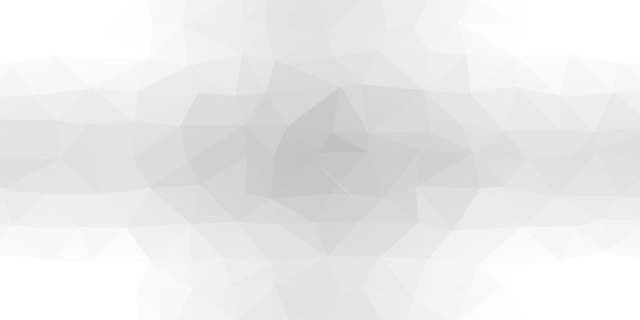
Write a WebGL 2 fragment shader that draws this background.

```glsl
#version 300 es
precision highp float;
// Pale low-poly background: two soft grey bands crossing at a darker centre.

uniform vec2 u_resolution;
out vec4 outColor;

// Lengths are in canvas heights.
const vec2 CENTER = vec2(1.0, 0.505);       // where the bands cross
const vec2 BAND_REACH = vec2(0.595, 0.318); // half widths: upright, level
const vec2 BAND_DEPTH = vec2(0.117, 0.132); // darkening: upright, level
const float BAND_CURVE = 0.9;               // falloff exponent
const vec2 MESH_ORIGIN = vec2(1.02, 0.505);
const vec2 CELL = vec2(0.146, 0.104);
const vec2 JITTER = vec2(0.62, 0.46);       // vertex scatter, in cells
const float HASH_SEED = 57.0;
const float FACET_FLATNESS = 0.8;           // 1 = one tone per facet
const float FACET_VARIATION = 0.16;         // tone change relative to shade
const vec2 SEAM_START = vec2(1.0, 0.479);
const vec2 SEAM_END = vec2(1.103, 0.384);
const float SEAM_WIDTH = 0.0016;
const float SEAM_LIGHT = 0.07;
const int SAMPLES = 3;                      // antialiasing grid side

vec2 hash22(vec2 p) {
  vec3 q = fract(p.xyx * vec3(0.1031, 0.1030, 0.0973));
  q += dot(q, q.yzx + 33.33);
  return fract((q.xx + q.yz) * q.zy);
}

// Darkening of the two crossing bands.
float bandShade(vec2 p) {
  vec2 nearness = max(1.0 - abs(p - CENTER) / BAND_REACH, 0.0);
  return dot(BAND_DEPTH, pow(nearness, vec2(BAND_CURVE)));
}

vec2 meshVertex(vec2 id) {
  vec2 offset = (hash22(id + HASH_SEED) - 0.5) * JITTER;
  return MESH_ORIGIN + (id + offset) * CELL;
}

float cross2(vec2 a, vec2 b) {
  return a.x * b.y - a.y * b.x;
}

bool insideTriangle(vec2 p, vec2 a, vec2 b, vec2 c) {
  vec3 side = vec3(cross2(b - a, p - a), cross2(c - b, p - b), cross2(a - c, p - c));
  return all(greaterThanEqual(side, vec3(0.0))) || all(lessThanEqual(side, vec3(0.0)));
}

float facetShade(vec2 p, vec2 a, vec2 b, vec2 c, float random) {
  float flatTone = bandShade((a + b + c) / 3.0);
  float tone = mix(bandShade(p), flatTone, FACET_FLATNESS);
  // Facets beyond the bands stay white.
  tone *= step(0.001, flatTone);
  return tone * (1.0 + FACET_VARIATION * (random - 0.5));
}

// Finds the facet under p in a jittered grid split into triangles.
float meshShade(vec2 p) {
  vec2 home = floor((p - MESH_ORIGIN) / CELL);
  for (int j = -1; j <= 1; j++) {
    for (int i = -1; i <= 1; i++) {
      vec2 id = home + vec2(i, j);
      vec2 a = meshVertex(id);
      vec2 b = meshVertex(id + vec2(1.0, 0.0));
      vec2 c = meshVertex(id + vec2(1.0, 1.0));
      vec2 d = meshVertex(id + vec2(0.0, 1.0));
      vec2 random = hash22(id + 2.0 * HASH_SEED);
      // Rotate the corners so that a-c is the shorter diagonal.
      if (distance(a, c) > distance(b, d)) {
        vec2 first = a;
        a = b;
        b = c;
        c = d;
        d = first;
      }
      if (insideTriangle(p, a, b, c)) return facetShade(p, a, b, c, random.x);
      if (insideTriangle(p, a, c, d)) return facetShade(p, a, c, d, random.y);
    }
  }
  return bandShade(p);
}

// Thin light crack near the centre.
float seam(vec2 p) {
  vec2 along = SEAM_END - SEAM_START;
  float t = clamp(dot(p - SEAM_START, along) / dot(along, along), 0.0, 1.0);
  float dist = length(p - SEAM_START - along * t);
  return 1.0 - smoothstep(0.0, SEAM_WIDTH, dist);
}

void main() {
  float tone = 0.0;
  for (int j = 0; j < SAMPLES; j++) {
    for (int i = 0; i < SAMPLES; i++) {
      vec2 subpixel = (vec2(i, j) + 0.5) / float(SAMPLES) - 0.5;
      vec2 p = (gl_FragCoord.xy + subpixel) / u_resolution.y;
      tone += 1.0 - meshShade(p) + SEAM_LIGHT * seam(p);
    }
  }
  tone /= float(SAMPLES * SAMPLES);
  outColor = vec4(vec3(tone), 1.0);
}
```
